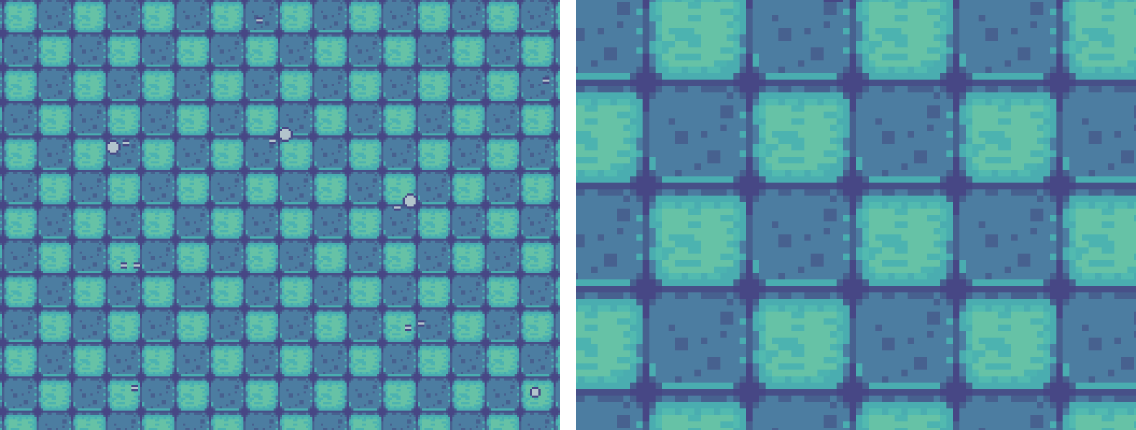
Left, the full canvas; right, a detail of the centre.
Write a WebGL 2 fragment shader that draws this pattern.

```glsl
#version 300 es
precision highp float;

#define GRID vec2(260.0, 200.0)
#define TILE 16.0
#define SHIFT vec2(2.0, 0.0)
#define CORNER_RADIUS 3.5
#define DASH_DENSITY 0.27
#define CLUSTERS 9
#define PEBBLE_SEED vec2(0.20, 0.34)
#define SAMPLES 3

uniform vec2 u_resolution;
out vec4 fragColor;

const vec3 GREEN = vec3(0.40, 0.76, 0.65);
const vec3 MINT = vec3(0.32, 0.73, 0.69);
const vec3 TEAL = vec3(0.29, 0.68, 0.69);
const vec3 BLUE = vec3(0.30, 0.49, 0.63);
const vec3 SLATE = vec3(0.28, 0.38, 0.56);
const vec3 INDIGO = vec3(0.28, 0.28, 0.52);
const vec3 STONE = vec3(0.70, 0.77, 0.80);

float hash(vec2 p) {
    uvec2 q = uvec2(ivec2(p) + 512) * uvec2(1597u, 3812u);
    uint n = (q.x ^ q.y) * 747796405u + 2891336453u;
    n = ((n >> ((n >> 28u) + 4u)) ^ n) * 277803737u;
    return float(((n >> 22u) ^ n) & 65535u) / 65536.0;
}

float roundBox(vec2 p, vec2 halfSize, float r) {
    vec2 q = abs(p) - halfSize + r;
    return length(max(q, 0.0)) + min(max(q.x, q.y), 0.0) - r;
}

bool inSquare(vec2 c, vec2 corner, float size) {
    vec2 d = c - corner;
    return all(greaterThanEqual(d, vec2(0.0))) && all(lessThan(d, vec2(size)));
}

// Mossy tile: rounded body, teal rim, short horizontal dashes
vec3 greenTile(vec2 c) {
    float body = roundBox(c - vec2(7.0, 7.2), vec2(6.6, 6.0), CORNER_RADIUS);
    bool ragged = c.x < 0.5 || c.x > 13.5;
    if (ragged && hash(vec2(c.x, c.y + 40.0)) < 0.3) return BLUE;
    if (body > 0.0) return TEAL;
    if (body > -0.9) return mod(c.x + c.y, 3.0) < 1.0 ? TEAL : MINT;
    vec2 dash = vec2(floor((c.x + mod(c.y, 3.0)) / 2.0), c.y);
    return hash(dash + 7.0) < DASH_DENSITY ? MINT - vec3(0.02, 0.03, 0.0) : GREEN;
}

// Stone tile: three large pits and six small ones
vec3 blueTile(vec2 c) {
    for (int i = 0; i < 6; i++) {
        float k = float(i);
        vec2 large = vec2(2.0 + mod(7.0 + 7.0 * k, 12.0), ceil(10.0 - 3.5 * k));
        vec2 small = vec2(2.0 + mod(1.0 + 4.0 * k, 11.0), 1.0 + mod(4.0 + 7.0 * k, 13.0));
        if (i < 3 && inSquare(c, large, 2.0)) return SLATE;
        if (inSquare(c, small, 1.0)) return SLATE;
    }
    bool side = c.x < 0.5 || c.x > 13.5;
    return side && hash(c + 90.0) < 0.25 ? TEAL : BLUE;
}

// Checker of tiles with joints and knots at the crossings
vec3 floorTiles(vec2 cell) {
    vec2 p = cell - SHIFT;
    vec2 id = floor(p / TILE);
    vec2 c = p - id * TILE;
    vec2 joint = abs(mod(c + 9.0, TILE) - 8.0);
    float knot = joint.x + joint.y;
    if (knot < 2.5) return INDIGO;
    if (c.y > 14.5) return mix(SLATE, INDIGO, 0.65);
    if (c.x > 14.5) return knot < 4.5 ? INDIGO : SLATE;
    if (knot < 3.5) return SLATE;
    if (c.y > 13.5) return TEAL;
    bool isGreen = mod(id.x + id.y, 2.0) < 0.5;
    if (c.y < 0.5) return hash(vec2(floor(c.x / 2.0), 61.0)) < 0.4 ? SLATE : BLUE;
    return isGreen ? greenTile(c) : blueTile(c);
}

// Sparse groups of one or two outlined pebbles
vec3 addPebbles(vec3 color, vec2 cell) {
    for (int i = 0; i < CLUSTERS; i++) {
        float k = float(i);
        vec2 center = floor(fract(PEBBLE_SEED + k * vec2(0.755, 0.57)) * GRID);
        if (distance(cell, center) > 16.0) continue;
        for (int j = 0; j < 2; j++) {
            float m = float(j);
            if (j == 1 && hash(vec2(k, 21.0)) < 0.4) continue;
            float size = hash(vec2(k, 31.0 + m));
            float radius = size < 0.5 ? 1.1 : (size < 0.75 ? 1.5 : 2.3);
            vec2 offset = m * vec2(6.0, floor(hash(vec2(k, 51.0)) * 6.0) - 3.0);
            vec2 d = cell - center - offset;
            if (radius < 1.2) d.y *= 1.5;
            float r = length(d);
            if (r < radius) color = STONE;
            else if (r < radius + 0.9) color = INDIGO;
        }
    }
    return color;
}

void main() {
    vec3 sum = vec3(0.0);
    for (int y = 0; y < SAMPLES; y++) {
        for (int x = 0; x < SAMPLES; x++) {
            vec2 jitter = (vec2(x, y) + 0.5) / float(SAMPLES) - 0.5;
            vec2 uv = (gl_FragCoord.xy + jitter) / u_resolution;
            vec2 cell = floor(vec2(uv.x, 1.0 - uv.y) * GRID);
            sum += addPebbles(floorTiles(cell), cell);
        }
    }
    fragColor = vec4(sum / float(SAMPLES * SAMPLES), 1.0);
}
```
